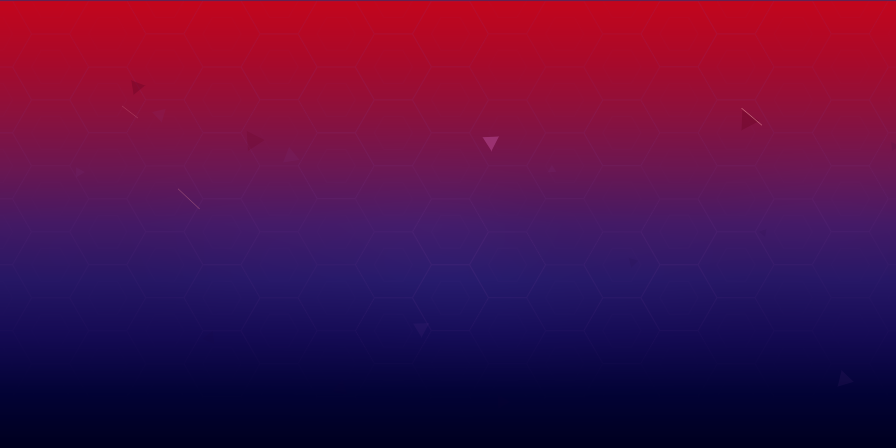
Reproduce this background procedurally as a WebGL 2 fragment shader.

```glsl
#version 300 es
precision highp float;
// Red to midnight blue gradient with a faint hexagon mesh, shards and streaks.

#define HEX_RADIUS 0.085
#define HEX_ORIGIN vec2(1.133, 0.409)
#define HEX_ALPHA 0.13
#define LINE_WIDTH 0.0013
#define STREAK_WIDTH 0.0008
#define SHARD_COUNT 12
#define SHARD_ALPHA 0.09
#define CLOUD_AMOUNT 0.008
#define MESH_COLOR vec3(0.52, 0.26, 0.62)
#define PINK vec3(0.64, 0.22, 0.48)
#define DARK_RED vec3(0.42, 0.01, 0.14)

uniform vec2 u_resolution;
out vec4 outColor;

const vec3 RAMP[9] = vec3[9](
  vec3(0.00, 0.00, 0.12), vec3(0.01, 0.01, 0.21), vec3(0.08, 0.04, 0.325),
  vec3(0.15, 0.09, 0.395), vec3(0.265, 0.10, 0.395), vec3(0.42, 0.09, 0.32),
  vec3(0.55, 0.065, 0.235), vec3(0.67, 0.035, 0.16), vec3(0.765, 0.02, 0.11));

float hash(vec2 p) {
  return fract(sin(dot(p, vec2(127.1, 311.7))) * 43758.5453);
}

// Vertical colour ramp, bottom to top
vec3 ramp(float y) {
  float t = clamp(y, 0.0, 0.9999) * 8.0;
  int i = int(t);
  return mix(RAMP[i], RAMP[i + 1], fract(t));
}

float fill(float d, float px) {
  return 1.0 - smoothstep(-0.6 * px, 0.6 * px, d);
}

float triangle(vec2 p, float inradius, float angle) {
  float a = atan(p.y, p.x) - angle;
  const float SECTOR = 2.0943951;
  return cos(floor(0.5 + a / SECTOR) * SECTOR - a) * length(p) - inradius;
}

float streak(vec2 p, vec2 a, vec2 b, float px) {
  vec2 ab = b - a;
  float along = clamp(dot(p - a, ab) / dot(ab, ab), 0.0, 1.0);
  return fill(length(p - a - ab * along) - STREAK_WIDTH, px);
}

// Flat-topped hexagon outlines with a fainter ring nested in each cell
float hexMesh(vec2 p, float px) {
  vec2 pitch = HEX_RADIUS * vec2(3.0, 1.7320508);
  vec2 q = p - HEX_ORIGIN;
  vec2 a = mod(q + 0.5 * pitch, pitch) - 0.5 * pitch;
  vec2 b = mod(q, pitch) - 0.5 * pitch;
  vec2 local = dot(a, a) < dot(b, b) ? a : b;
  vec2 id = round((q - local) / (0.5 * pitch));
  vec2 k = abs(local);
  float radial = max(k.y, 0.8660254 * k.x + 0.5 * k.y);
  float apothem = 0.5 * pitch.y;
  float outer = fill(abs(radial - apothem) - LINE_WIDTH, px);
  float inner = fill(abs(radial - 0.5 * apothem) - LINE_WIDTH, px);
  float strength = 0.4 + 0.6 * hash(id + 7.0);
  return strength * (outer + 0.28 * inner);
}

// Soft uneven light from layered sines
float clouds(vec2 p) {
  return sin(5.0 * p.x + 2.0 * sin(4.0 * p.y)) * sin(6.0 * p.y + 1.5)
    + 0.5 * sin(11.0 * p.x - 5.0 * p.y) * sin(9.0 * p.y + 3.0 * p.x);
}

void main() {
  vec2 p = gl_FragCoord.xy / u_resolution.y;
  float px = 1.0 / u_resolution.y;
  vec3 color = ramp(p.y);

  // Clouds and a central blue glow across the middle band
  float band = smoothstep(0.12, 0.4, p.y) * (1.0 - smoothstep(0.5, 0.8, p.y));
  color += CLOUD_AMOUNT * band * clouds(p) * vec3(0.5, 0.4, 1.0);
  vec2 g = (p - vec2(1.04, 0.40)) / vec2(0.35, 0.16);
  color += vec3(0.005, 0.018, 0.035) * exp(-dot(g, g));

  // Hexagon mesh fading toward the floor and the lower sides
  float side = smoothstep(0.2, 1.0, abs(p.x - 1.0));
  float visible = smoothstep(0.08, 0.4, p.y) * (1.0 - 0.7 * side * (1.0 - p.y));
  color = mix(color, MESH_COLOR, HEX_ALPHA * visible * hexMesh(p, px));

  // Scattered faint shards
  for (int i = 0; i < SHARD_COUNT; i++) {
    float n = float(i);
    vec2 center = vec2(2.0 * fract(0.618034 * n + 0.38), 0.1 + 0.75 * hash(vec2(n, 3.0)));
    float size = mix(0.005, 0.011, hash(vec2(n, 5.0)));
    float d = triangle(p - center, size, 6.2831853 * hash(vec2(n, 9.0)));
    vec3 tint = hash(vec2(n, 11.0)) > 0.5 ? MESH_COLOR : vec3(0.08, 0.0, 0.2);
    color = mix(color, tint, SHARD_ALPHA * fill(d, px));
  }

  // Accent shards
  color = mix(color, PINK, 0.8 * fill(triangle(p - vec2(1.096, 0.684), 0.0105, 1.62), px));
  float dark = fill(triangle(p - vec2(1.669, 0.731), 0.013, 3.1), px);
  dark = max(dark, 0.6 * fill(triangle(p - vec2(0.565, 0.686), 0.013, 3.2), px));
  dark = max(dark, fill(triangle(p - vec2(0.305, 0.806), 0.0095, 3.3), px));
  color = mix(color, DARK_RED, 0.4 * dark);

  // Thin diagonal streaks
  float light = 0.65 * streak(p, vec2(1.656, 0.758), vec2(1.70, 0.721), px);
  light += 0.35 * streak(p, vec2(0.398, 0.578), vec2(0.445, 0.534), px);
  light += 0.25 * streak(p, vec2(0.273, 0.763), vec2(0.307, 0.737), px);
  color = mix(color, vec3(0.9, 0.55, 0.6), light);

  // Slim violet rim along the top
  color = mix(color, vec3(0.32, 0.15, 0.36), 0.85 * fill(0.9975 - p.y, px));
  outColor = vec4(color, 1.0);
}
```
